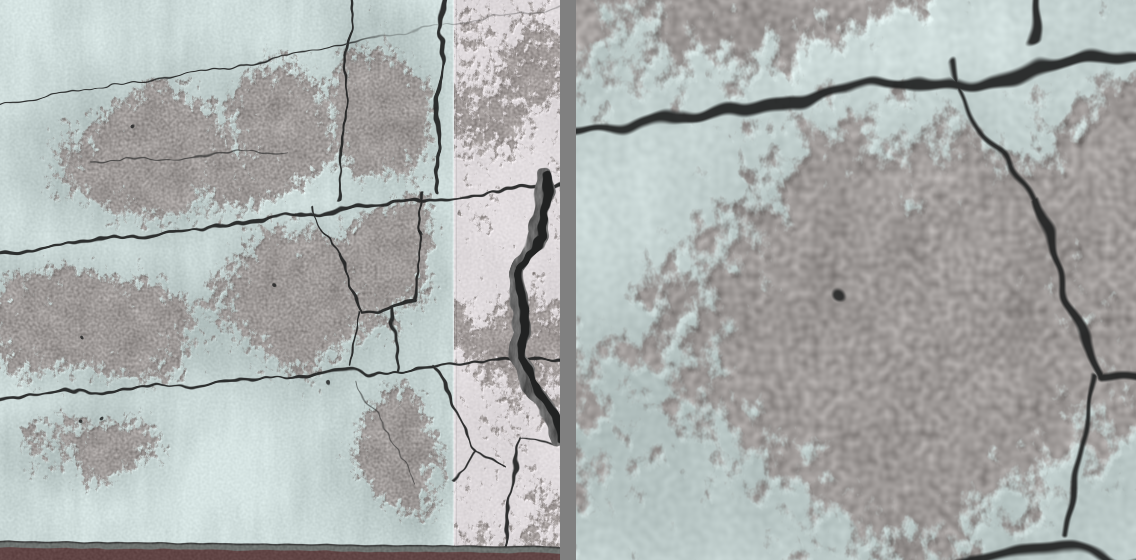
Left: the whole. Right: its middle third, enlarged.
Write a Shadertoy shader that draws this texture.

```glsl
// Cracked plaster wall: worn pale paint, a pinkish side panel, branching cracks and a dark skirting.
#define PAINT_LIGHT vec3(0.84, 0.895, 0.89)
#define PAINT_DARK vec3(0.69, 0.745, 0.74)
#define PANEL_PAINT vec3(0.87, 0.85, 0.86)
#define BARE_PLASTER vec3(0.605, 0.58, 0.572)
#define CRACK_COLOR vec3(0.13, 0.135, 0.135)
#define SKIRTING_RED vec3(0.38, 0.27, 0.27)
#define SEAM_X 0.81
#define SOFTNESS 0.0014
#define JAGGEDNESS 0.016
#define GRAIN 0.11

vec2 hash2(vec2 p) {
    vec3 h = fract(p.xyx * vec3(0.1031, 0.1030, 0.0973));
    h += dot(h, h.yzx + 33.33);
    return fract((h.xx + h.yz) * h.zy);
}

// Gradient noise, roughly -0.7 to 0.7
float noise(vec2 p) {
    vec2 i = floor(p), f = p - i;
    vec2 u = f * f * f * (f * (f * 6.0 - 15.0) + 10.0);
    vec2 e = vec2(0.0, 1.0);
    i += 200.0;
    float a = dot(hash2(i) * 2.0 - 1.0, f);
    float b = dot(hash2(i + e.yx) * 2.0 - 1.0, f - e.yx);
    float c = dot(hash2(i + e.xy) * 2.0 - 1.0, f - e.xy);
    float d = dot(hash2(i + e.yy) * 2.0 - 1.0, f - e.yy);
    return mix(mix(a, b, u.x), mix(c, d, u.x), u.y);
}

float fbm(vec2 p) {
    float sum = 0.0, amp = 1.0;
    for (int k = 0; k < 4; k++) {
        sum += amp * noise(p);
        p = mat2(1.6, 1.2, -1.2, 1.6) * p + 7.3;
        amp *= 0.55;
    }
    return sum;
}

float blob(vec2 p, vec2 center, vec2 radius) {
    return 1.0 - length((p - center) / radius);
}

// Large worn regions; positive inside
float wearField(vec2 p) {
    float f = blob(p, vec2(0.29, 0.72), vec2(0.22, 0.13));
    f = max(f, blob(p, vec2(0.50, 0.77), vec2(0.13, 0.13)));
    f = max(f, blob(p, vec2(0.68, 0.80), vec2(0.10, 0.17)));
    f = max(f, blob(p, vec2(0.15, 0.42), vec2(0.24, 0.11)));
    f = max(f, blob(p, vec2(0.54, 0.46), vec2(0.17, 0.16)));
    f = max(f, blob(p, vec2(0.69, 0.55), vec2(0.10, 0.13)));
    f = max(f, blob(p, vec2(0.71, 0.18), vec2(0.13, 0.18)) - 0.28);
    f = max(f, blob(p, vec2(0.18, 0.20), vec2(0.16, 0.10)) - 0.3);
    float panel = 0.10 + 0.16 * cos((p.y - 0.84) * 14.0);
    return mix(max(f, -0.6), panel, step(SEAM_X, p.x));
}

// Speckled paint loss, 0 = painted, 1 = bare
float wear(vec2 p) {
    float speckle = fbm(p * vec2(75.0, 58.0));
    float patches = fbm(p * vec2(9.0, 7.0));
    return smoothstep(0.08, 0.32, wearField(p) + 0.55 * patches + 0.42 * speckle);
}

float segment(vec2 p, vec2 a, vec2 b) {
    vec2 pa = p - a, ba = b - a;
    return length(pa - ba * clamp(dot(pa, ba) / dot(ba, ba), 0.0, 1.0));
}

float line(float d, float halfWidth) {
    return 1.0 - smoothstep(halfWidth - SOFTNESS, halfWidth + SOFTNESS, d);
}

float crack(vec2 p, vec2 a, vec2 b, float halfWidth) {
    return line(segment(p, a, b), halfWidth);
}

// Three long cracks that climb to the right, then the branches between them
float cracks(vec2 p, float w) {
    float c = 0.0;
    for (int k = 0; k < 3; k++) {
        float i = float(k), slope = 0.07 + 0.055 * i;
        float y = 0.29 + 0.26 * i + slope * p.x;
        float thickness = 0.0024 + 0.0012 * i - 0.0009 * i * i;
        c = max(c, line(abs(p.y - y), thickness * w) * (k == 2 ? 1.0 - 0.7 * smoothstep(0.6, 0.7, p.x) : 1.0));
    }
    c = max(c, crack(p, vec2(0.63, 1.02), vec2(0.605, 0.64), 0.0022 * w));
    c = max(c, crack(p, vec2(0.79, 1.02), vec2(0.78, 0.66), 0.0037 * w));
    c = max(c, crack(p, vec2(0.555, 0.63), vec2(0.605, 0.55), 0.0017 * w));
    c = max(c, crack(p, vec2(0.605, 0.55), vec2(0.65, 0.44), 0.0024 * w));
    c = max(c, crack(p, vec2(0.65, 0.44), vec2(0.74, 0.46), 0.0026 * w));
    c = max(c, crack(p, vec2(0.74, 0.46), vec2(0.755, 0.66), 0.0020 * w));
    c = max(c, crack(p, vec2(0.70, 0.45), vec2(0.71, 0.34), 0.0024 * w));
    c = max(c, crack(p, vec2(0.645, 0.44), vec2(0.625, 0.34), 0.0018 * w));
    c = max(c, crack(p, vec2(0.775, 0.345), vec2(0.85, 0.19), 0.0026 * w));
    c = max(c, crack(p, vec2(0.85, 0.19), vec2(0.815, 0.14), 0.0018 * w));
    c = max(c, crack(p, vec2(0.85, 0.19), vec2(0.905, 0.165), 0.0014 * w));
    c = max(c, crack(p, vec2(0.93, 0.215), vec2(0.895, 0.01), 0.0027 * w));
    c = max(c, crack(p, vec2(0.93, 0.215), vec2(1.03, 0.21), 0.0014 * w));
    c = max(c, 0.6 * crack(p, vec2(0.64, 0.32), vec2(0.74, 0.14), 0.0010));
    return max(c, 0.7 * crack(p, vec2(0.16, 0.71), vec2(0.52, 0.73), 0.0012 * w));
}

float wideCrack(vec2 p) {
    float d = segment(p, vec2(0.972, 0.69), vec2(0.965, 0.58));
    d = min(d, segment(p, vec2(0.965, 0.58), vec2(0.926, 0.52)));
    d = min(d, segment(p, vec2(0.926, 0.52), vec2(0.926, 0.36)));
    return min(d, segment(p, vec2(0.926, 0.36), vec2(1.0, 0.22)));
}

void mainImage(out vec4 fragColor, in vec2 fragCoord) {
    vec2 p = fragCoord / iResolution.xy;
    float fine = noise(p * 190.0);
    float panel = smoothstep(-0.001, 0.001, p.x - SEAM_X);

    // Mottled paint with vertical stains
    float stain = fbm(p * vec2(5.0, 3.5) + 4.0) + 0.4 * fbm(p * vec2(38.0, 7.0));
    float halo = smoothstep(-0.55, 0.25, wearField(p));
    vec3 paint = mix(PAINT_LIGHT, PAINT_DARK, clamp(0.22 + 0.65 * stain + 0.5 * halo, 0.0, 1.0));
    paint = mix(paint, PANEL_PAINT + 0.05 * stain, panel);

    // Bare plaster and the relief of flaking edges
    float bare = wear(p);
    float relief = bare - wear(p + vec2(-0.002, 0.003));
    vec3 plaster = BARE_PLASTER + 0.09 * fbm(p * 24.0);
    vec3 color = mix(paint, plaster, bare * 0.92) - 0.09 * relief;
    color += GRAIN * fine * (0.5 + bare);

    // Panel seam
    color += 0.07 * line(abs(p.x - SEAM_X), 0.0018);
    color -= 0.10 * line(abs(p.x - SEAM_X - 0.005), 0.0005);

    // Cracks in jagged space so that the joints stay connected
    vec2 bend = vec2(noise(p * 13.0 + 3.0), noise(p * 13.0 + 41.0));
    vec2 jag = vec2(noise(p * 48.0 + 9.0), noise(p * 48.0 + 77.0));
    vec2 q = p + JAGGEDNESS * (bend + 0.4 * jag);
    float widthVary = 1.0 + 0.8 * noise(p * 21.0);
    color = mix(color, CRACK_COLOR, 0.93 * cracks(q, widthVary));
    float gap = line(wideCrack(q), 0.014 * widthVary);
    float depth = line(wideCrack(q - vec2(0.006, 0.0)), 0.007);
    vec3 brokenWall = vec3(0.40 + 0.22 * fbm(p * vec2(60.0, 22.0)));
    color = mix(color, mix(brokenWall, CRACK_COLOR, depth), gap);

    // Scattered small holes
    for (int k = 0; k < 7; k++) {
        vec2 hole = vec2(0.08, 0.15) + vec2(0.68, 0.75) * hash2(vec2(float(k) * 5.7, 12.0));
        color = mix(color, CRACK_COLOR, 0.85 * line(length(q - hole), 0.0035));
    }

    // Skirting: dark ledge over a red base
    float ledge = 0.034 - 0.010 * p.x + 0.003 * noise(p * 30.0);
    vec3 ledgeColor = mix(vec3(0.20), vec3(0.43, 0.45, 0.44), smoothstep(0.0, 0.005, ledge - p.y));
    color = mix(color, ledgeColor + 0.08 * fine, line(p.y - ledge, 0.0));
    color = mix(color, SKIRTING_RED + 0.06 * fine, line(p.y - ledge + 0.012, 0.0));
    fragColor = vec4(clamp(color, 0.0, 1.0), 1.0);
}
```
